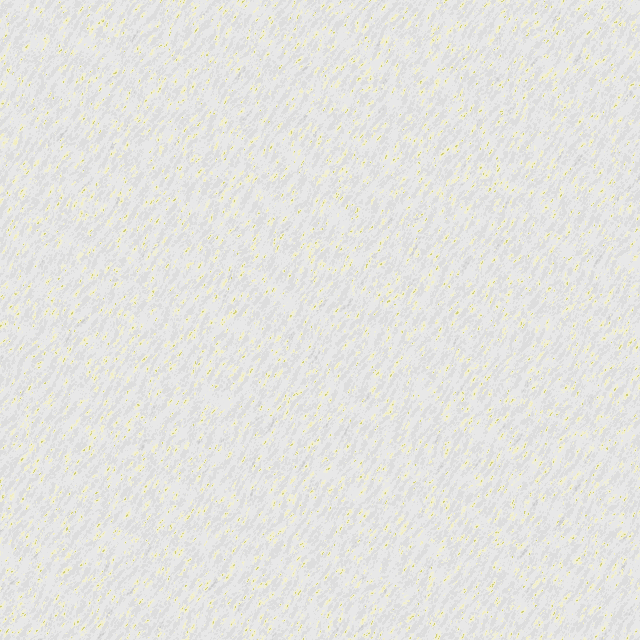
This texture is drawn by a three.js fragment shader. Its source:

```glsl
// Pale grey plaster with slanted, ragged darker streaks and small yellow flecks.
// Stretched cellular noise along bent sine stripes gives the streaks; a second
// stretched layer, broken by fine cellular grit, gives the flecks.

varying vec2 vUv;

vec2 hash2(vec2 cell) {
  vec2 q = vec2(dot(cell, vec2(127.1, 311.7)), dot(cell, vec2(269.5, 183.3)));
  return fract(sin(q) * 43758.547);
}

// Cellular noise: x is the distance to the nearest point, y that point's random id
vec2 cells(vec2 p) {
  vec2 base = floor(p);
  vec2 nearest = vec2(8.0, 0.0);
  for (int j = -1; j <= 1; j++) {
    for (int i = -1; i <= 1; i++) {
      vec2 cell = base + vec2(float(i), float(j));
      float d = distance(p, cell + 0.1 + 0.8 * hash2(cell));
      if (d < nearest.x) nearest = vec2(d, hash2(cell + 71.0).x);
    }
  }
  return nearest;
}

// Canvas to grain space: x runs across the streaks, y along them
vec2 grainSpace(vec2 uv) {
  vec2 p = vec2(dot(uv, vec2(0.83, -0.56)), dot(uv, vec2(0.56, 0.83)));
  p.x += 0.002 * sin(p.y * 58.0 + 2.0 * sin(p.x * 37.0));
  p.x += 0.0007 * sin(p.y * 131.0 + p.x * 90.0);
  return p;
}

// Bent stripes along the grain, from -1 to 1
float stripes(vec2 p) {
  float bend = 1.6 * sin(p.y * 43.0 + p.x * 71.0) + 1.2 * sin(p.y * 71.0 - p.x * 113.0);
  return sin(p.x * 490.0 + bend);
}

// Yellow ramp from pale rim to olive core
vec3 addFleck(vec3 color, float t) {
  color = mix(color, vec3(0.93, 0.93, 0.88), smoothstep(0.0, 0.08, t));
  color = mix(color, vec3(0.95, 0.94, 0.83), smoothstep(0.24, 0.34, t));
  color = mix(color, vec3(0.95, 0.93, 0.75), smoothstep(0.48, 0.60, t));
  return mix(color, vec3(0.80, 0.80, 0.46), smoothstep(0.72, 0.86, t));
}

void main() {
  vec2 p = grainSpace(vUv);
  float stripe = stripes(p);

  // Fine grit that breaks up all the outlines
  float grit = cells(p * vec2(260.0, 150.0) + 17.0).x - 0.43;
  float speck = cells(p * vec2(250.0, 170.0) + 91.0).x - 0.43;

  // Ragged streaks on the light ground
  vec2 streak = cells(p * vec2(104.0, 26.0));
  float field = 0.42 * streak.x + 0.42 * grit + 0.06 * stripe;
  float shade = 1.0 - smoothstep(0.12, 0.16, field);
  vec3 color = mix(vec3(0.911), vec3(0.868), shade);

  // A few streaks have a darker grey core
  float core = 1.0 - smoothstep(-0.08, 0.05, field);
  color = mix(color, vec3(0.80), core * step(0.94, streak.y));

  // Flecks gather along one side of the stripes
  vec2 fleck = cells(p * vec2(122.0, 42.0) + 43.0);
  float radius = 0.50 * fleck.y - 0.06 + 0.06 * stripe;
  float t = (radius - fleck.x - 0.5 * speck) / max(radius, 0.18);
  float tone = t * mix(0.5, 0.9, fleck.y) + 0.35 * grit * smoothstep(0.0, 0.2, t);
  color = addFleck(color, tone);

  gl_FragColor = vec4(color, 1.0);
}
```
